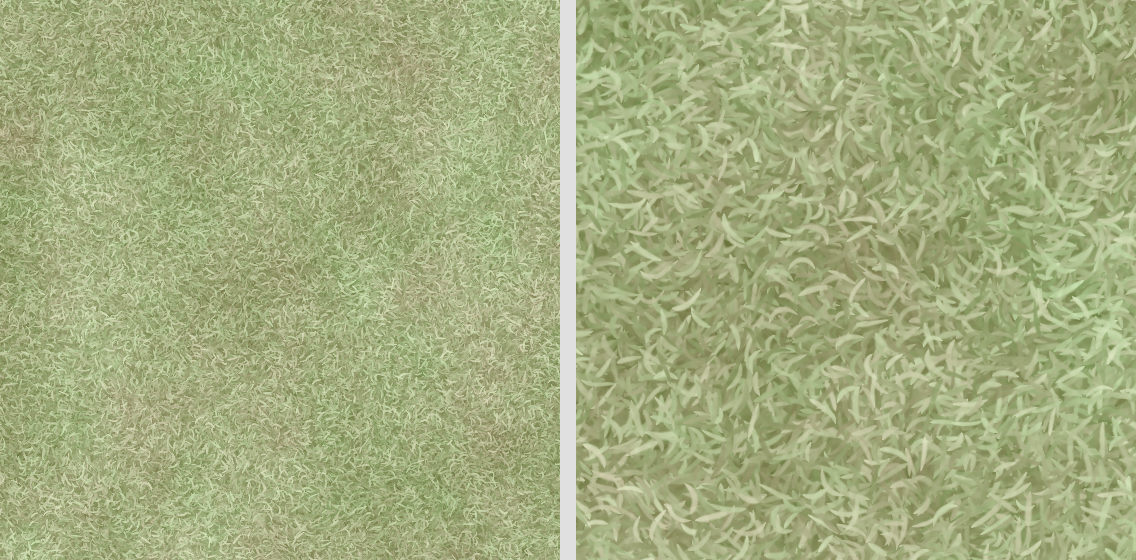
Left: the whole. Right: its middle third, enlarged.
This texture is drawn by a three.js fragment shader. Its source:

```glsl
// Short dry lawn seen from above: layers of small curved blades scattered on
// jittered grids, painted from dark undergrowth up to pale tips. Soft noise
// adds broad patches of light and hue. All lengths are in canvas units.

varying vec2 vUv;

const int LAYERS = 8;
const float CELLS = 80.0;          // grid cells across, one blade in each
const float BLADE_REACH = 0.012;   // longest half length
const float BLADE_WIDTH = 0.0023;  // typical half width with soft edge
const vec3 SHADE_GREEN = vec3(0.45, 0.49, 0.275);
const vec3 PALE_GREEN = vec3(0.84, 0.88, 0.73);
const vec3 STRAW_SHIFT = vec3(0.035, -0.018, 0.018);

// Four random values from a 2D point, without sine.
vec4 hash4(vec2 p) {
  vec4 q = fract(p.xyxy * vec4(0.1031, 0.1030, 0.0973, 0.1099));
  q += dot(q, q.wzxy + 33.33);
  return fract((q.xxyz + q.yzzw) * q.zywx);
}

float valueNoise(vec2 p) {
  vec2 cell = floor(p);
  vec2 f = fract(p);
  f = f * f * (3.0 - 2.0 * f);
  float low = mix(hash4(cell).x, hash4(cell + vec2(1.0, 0.0)).x, f.x);
  float high = mix(hash4(cell + vec2(0.0, 1.0)).x, hash4(cell + 1.0).x, f.x);
  return mix(low, high, f.y);
}

// Three octaves, centred on zero.
float patches(vec2 p) {
  return 0.5 * valueNoise(p) + 0.3 * valueNoise(p * 2.1 + 17.0)
       + 0.2 * valueNoise(p * 4.3 + 41.0) - 0.5;
}

// Coverage in x, position along the blade from -1 to 1 in y.
vec2 blade(vec2 p, float angle, float reach, float halfWidth, float bend) {
  float c = cos(angle);
  float s = sin(angle);
  vec2 q = vec2(c * p.x + s * p.y, c * p.y - s * p.x);
  float along = q.x / reach;
  float side = abs(q.y + bend * (along * along - 0.3));
  float taper = max(1.0 - pow(along, 2.0) * along * along, 0.0);
  float w = halfWidth * taper;
  float cover = 1.0 - smoothstep(0.3 * w, w + 0.0001, side);
  return vec2(cover * smoothstep(0.0, 0.25, taper), along);
}

// Paints one layer over the surface: x is tone, y is the straw tint.
vec2 paintLayer(vec2 surface, vec2 uv, float level, vec2 seed, float sway) {
  vec2 grid = uv * CELLS + fract(seed * 0.37);
  vec2 home = floor(grid);
  for (int j = -1; j <= 1; j++) {
    for (int i = -1; i <= 1; i++) {
      vec2 cell = home + vec2(float(i), float(j));
      vec4 place = hash4(cell + seed);
      vec4 look = hash4(cell + seed + 211.7);
      vec2 offset = (grid - cell - place.xy) / CELLS;
      float angle = sway + 5.0 * (place.z - 0.5);
      float reach = BLADE_REACH * mix(0.5, 1.0, place.w);
      float halfWidth = BLADE_WIDTH * mix(0.75, 1.2, look.z);
      float bend = 0.007 * (look.w - 0.5);
      vec2 shape = blade(offset, angle, reach, halfWidth, bend);
      float tone = 0.315 + 0.32 * level + 0.66 * (look.x - 0.5);
      tone += 0.06 * shape.y;
      vec2 paint = vec2(tone, 2.0 * look.y - 1.0);
      surface = mix(surface, paint, 0.86 * shape.x);
    }
  }
  return surface;
}

void main() {
  // Dark mottled undergrowth
  float soil = valueNoise(vUv * 190.0);
  vec2 surface = vec2(0.12 + 0.22 * soil, 0.3);

  // Blades, lowest layer first
  float sway = 6.0 * valueNoise(vUv * 14.0 + 63.0);
  for (int k = 0; k < LAYERS; k++) {
    float level = float(k) / float(LAYERS - 1);
    vec2 seed = vec2(37.3, 59.9) * (float(k) + 1.0);
    surface = paintLayer(surface, vUv, level, seed, floor(sway * 0.0) + 0.6 * sway);
  }

  // Fine grain and broad patches
  float grain = valueNoise(vUv * 330.0 + 9.0) - 0.5;
  float light = patches(vUv * 6.0 + 5.0);
  float straw = patches(vUv * 8.0 + 83.0);
  float tone = surface.x + 0.12 * grain + 0.32 * light;
  float tint = 0.6 * surface.y + 2.0 * straw;

  vec3 color = mix(SHADE_GREEN, PALE_GREEN, clamp(tone, -0.15, 1.15));
  gl_FragColor = vec4(color + STRAW_SHIFT * tint, 1.0);
}
```
